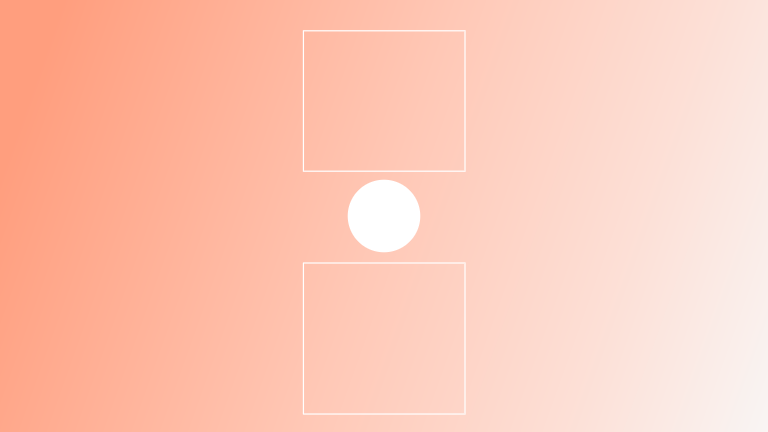
Reproduce this background procedurally as a Shadertoy shader.

```glsl
// Slanted coral-to-white gradient with two thin white frames and a white disc between them.

// Lengths are in canvas heights, measured from the canvas centre.
const float GRADIENT_ANGLE = -0.342;  // radians, tilted below the horizontal
const vec3 CORAL  = vec3(1.0, 0.62, 0.495);
const vec3 PEACH  = vec3(1.0, 0.785, 0.715);
const vec3 BLUSH  = vec3(0.99, 0.88, 0.845);
const vec3 PEARL  = vec3(0.975, 0.96, 0.955);
const vec4 STOPS  = vec4(0.07, 0.50, 0.79, 1.0);

const vec3 WHITE = vec3(1.0);
const float DISC_RADIUS = 0.084;
const vec2 UPPER_CENTRE = vec2(0.0005, 0.2662);
const vec2 UPPER_HALF   = vec2(0.187, 0.1625);
const vec2 LOWER_CENTRE = vec2(0.0005, -0.2836);
const vec2 LOWER_HALF   = vec2(0.187, 0.1748);
const float LINE_HALF_WIDTH = 0.0014;

float boxDistance(vec2 p, vec2 halfSize) {
    vec2 d = abs(p) - halfSize;
    return length(max(d, 0.0)) + min(max(d.x, d.y), 0.0);
}

float frameDistance(vec2 p, vec2 centre, vec2 halfSize) {
    return abs(boxDistance(p - centre, halfSize)) - LINE_HALF_WIDTH;
}

// Fraction of a pixel covered by a shape at the given signed distance
float coverage(float distance, float pixel) {
    return clamp(0.5 - distance / pixel, 0.0, 1.0);
}

float ramp(float from, float to, float t) {
    return clamp((t - from) / (to - from), 0.0, 1.0);
}

vec3 background(vec2 p, float aspect) {
    // The ramp runs from the upper left corner to the lower right one
    vec2 direction = vec2(cos(GRADIENT_ANGLE), sin(GRADIENT_ANGLE));
    float span = dot(abs(direction), vec2(aspect, 1.0));
    float t = dot(p, direction) / span + 0.5;

    vec3 colour = mix(CORAL, PEACH, ramp(STOPS.x, STOPS.y, t));
    colour = mix(colour, BLUSH, ramp(STOPS.y, STOPS.z, t));
    return mix(colour, PEARL, ramp(STOPS.z, STOPS.w, t));
}

void mainImage(out vec4 fragColor, in vec2 fragCoord) {
    float pixel = 1.0 / iResolution.y;
    vec2 p = (fragCoord - 0.5 * iResolution.xy) * pixel;
    vec3 colour = background(p, iResolution.x * pixel);

    // Frames and disc share one white layer
    float shape = length(p) - DISC_RADIUS;
    shape = min(shape, frameDistance(p, UPPER_CENTRE, UPPER_HALF));
    shape = min(shape, frameDistance(p, LOWER_CENTRE, LOWER_HALF));
    colour = mix(colour, WHITE, coverage(shape, pixel));

    fragColor = vec4(colour, 1.0);
}
```
